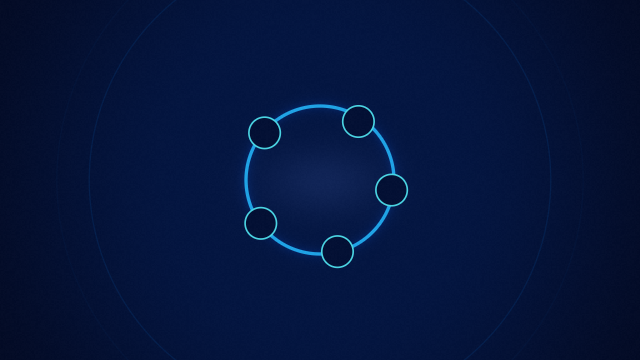
Give the GLSL for this background, as a Shadertoy shader.

```glsl
// A glowing ring with five hollow nodes on a dark navy field with faint orbits.

// Lengths are fractions of the canvas height, measured from its centre.
const vec3 NAVY = vec3(0.016, 0.086, 0.255);
const vec3 EDGE_NAVY = vec3(0.014, 0.042, 0.140);
const vec3 HAZE = vec3(0.050, 0.058, 0.085);
const vec3 NODE_FILL = vec3(0.014, 0.064, 0.205);
const vec3 RING_BLUE = vec3(0.125, 0.640, 0.900);
const vec3 NODE_CYAN = vec3(0.290, 0.830, 0.885);
const vec3 GLOW_BLUE = vec3(0.010, 0.170, 0.420);
const vec3 ORBIT_BLUE = vec3(0.015, 0.230, 0.480);

const float RING_RADIUS = 0.2055;
const float RING_WIDTH = 0.0092;
const float GLOW_REACH = 0.011;
const float NODE_RADIUS = 0.0436;
const float NODE_WIDTH = 0.0046;
const float INNER_ORBIT = 0.641;
const float OUTER_ORBIT = 0.731;
const float ORBIT_WIDTH = 0.0035;
const float GRAIN = 0.012;
const float GRAIN_ROWS = 288.0;

// Nodes are spaced evenly, then nudged by two harmonics of their phase.
const int NODE_COUNT = 5;
const float TAU = 6.28319;
const float START_ANGLE = -0.111;
const float NODE_ORBIT = 0.2012;
const vec4 ANGLE_WOBBLE = vec4(-0.0744, -0.0919, 0.0458, -0.0146);
const vec4 ORBIT_WOBBLE = vec4(-0.0016, -0.0044, 0.0013, -0.0018);

float hash(vec2 p) {
    vec3 q = fract(vec3(p.xyx) * 0.1031);
    q += dot(q, q.yzx + 33.33);
    return fract((q.x + q.y) * q.z);
}

// Coverage of a line, given the distance to its middle.
float stroke(float dist, float width, float pixel) {
    return clamp((0.5 * width - abs(dist)) / pixel + 0.5, 0.0, 1.0);
}

vec2 nodeCentre(int index) {
    float phase = TAU * float(index) / float(NODE_COUNT);
    vec4 harmonics = vec4(cos(phase), sin(phase), cos(2.0 * phase), sin(2.0 * phase));
    float angle = phase + START_ANGLE + dot(ANGLE_WOBBLE, harmonics);
    float orbit = NODE_ORBIT + dot(ORBIT_WOBBLE, harmonics);
    return orbit * vec2(cos(angle), sin(angle));
}

vec3 background(vec2 p) {
    float vignette = smoothstep(0.35, 1.12, length(p * vec2(1.0, 0.95)));
    vec3 color = mix(NAVY, EDGE_NAVY, vignette);
    vec2 hazeOffset = (p - vec2(0.01, -0.005)) / vec2(0.16, 0.09);
    return color + HAZE * exp(-dot(hazeOffset, hazeOffset));
}

void mainImage(out vec4 fragColor, in vec2 fragCoord) {
    float pixel = 1.0 / iResolution.y;
    vec2 p = (fragCoord - 0.5 * iResolution.xy) * pixel;
    float radius = length(p);
    vec3 color = background(p);

    // Faint outer orbits
    color = mix(color, ORBIT_BLUE, 0.30 * stroke(radius - INNER_ORBIT, ORBIT_WIDTH, pixel));
    color = mix(color, ORBIT_BLUE, 0.09 * stroke(radius - OUTER_ORBIT, ORBIT_WIDTH, pixel));

    // Bright ring and its glow
    float ringDistance = radius - RING_RADIUS;
    color += 0.40 * GLOW_BLUE * exp(-abs(ringDistance) / GLOW_REACH);
    color = mix(color, RING_BLUE, stroke(ringDistance, RING_WIDTH, pixel));

    // Hollow nodes over the ring
    for (int i = 0; i < NODE_COUNT; i++) {
        float nodeDistance = length(p - nodeCentre(i)) - NODE_RADIUS;
        float inside = clamp(0.5 - nodeDistance / pixel, 0.0, 1.0);
        color = mix(color, NODE_FILL, inside);
        color = mix(color, NODE_CYAN, stroke(nodeDistance, NODE_WIDTH, pixel));
    }

    // Fine grain
    color += GRAIN * (hash(floor(p * GRAIN_ROWS) + 512.0) - 0.5);
    fragColor = vec4(clamp(color, 0.0, 1.0), 1.0);
}
```
